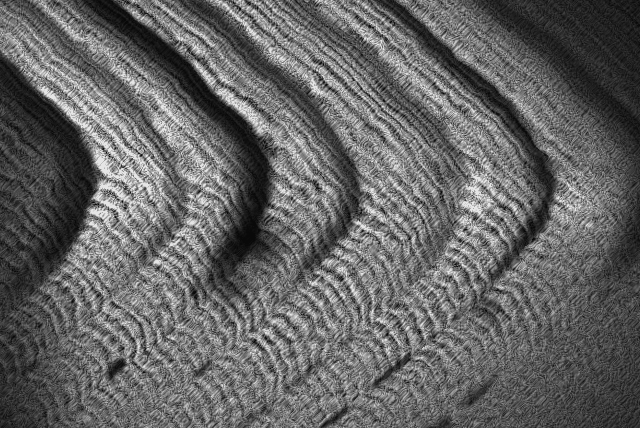
Reproduce this texture procedurally as a WebGL 2 fragment shader.

```glsl
#version 300 es
precision highp float;
// Wind-carved sand: nested chevron ridges with fine ripples, lit from the side.
uniform vec2 u_resolution;
out vec4 fragColor;

const float APEX_Y = 0.56;      // height of the chevron tips
const float ARM_SLOPE = 1.41;   // sideways run of the arms
const float TIP_ROUND = 0.234;  // roundness of the tips
const int RIDGES = 7;
const float EDGE[7] = float[](0.22, 0.43, 0.635, 0.838, 1.09, 1.29, 1.56);
const float SHADOW[7] = float[](0.75, 0.40, 0.85, 0.62, 0.32, 0.74, 0.60);
const float WIDTH[7] = float[](0.10, 0.045, 0.080, 0.050, 0.060, 0.045, 0.080);
const float GLOW[7] = float[](0.55, 0.25, 0.20, 0.22, 0.28, 0.22, -0.30);
const float RIPPLE_FREQ = 215.0;
const float RIPPLE_TILT = 0.35;
const float RIPPLE_BEND = 2.0;
const float RIPPLE_DEPTH = 0.36;
const float STREAK_DEPTH = 0.50;
const float GRAIN_SCALE = 185.0;
const float GRAIN_DEPTH = 0.72;
const float SAND_TONE = 0.435;
const vec2 LIGHT_DIR = vec2(-0.32, 0.28);

// Soft patches: x, y, radius, gain
const int PATCHES = 6;
const vec4 PATCH[6] = vec4[](
  vec4(0.605, 0.43, 0.060, -0.75), vec4(0.54, 0.33, 0.045, -0.60),
  vec4(1.10, 0.55, 0.050, 0.40), vec4(1.37, 0.52, 0.075, 0.40),
  vec4(0.36, 0.63, 0.110, 0.25), vec4(1.14, 0.28, 0.035, -0.45));

vec2 hash2(vec2 c) {
  vec3 q = fract(c.xyx * vec3(0.1031, 0.1030, 0.0973));
  q += dot(q, q.yzx + 33.33);
  return fract((q.xx + q.yz) * q.zy);
}

// Distance to the nearest jittered cell point
float cellular(vec2 p) {
  vec2 cell = floor(p), local = fract(p);
  float nearest = 4.0;
  for (int j = -1; j <= 1; j++)
    for (int i = -1; i <= 1; i++) {
      vec2 o = vec2(i, j);
      vec2 d = o + hash2(cell + o) - local;
      nearest = min(nearest, dot(d, d));
    }
  return sqrt(nearest);
}

// Slope of the cellular surface toward the light
float relief(vec2 p) {
  return cellular(p + LIGHT_DIR) - cellular(p - LIGHT_DIR);
}

float waves(vec2 p) {
  float a = sin(p.x * 1.7 + 2.1 * sin(p.y * 1.3 + 0.7));
  float b = sin(p.y * 2.3 + 1.7 * sin(p.x * 1.9 + 2.0));
  return 0.5 * (a + b);
}

void main() {
  vec2 p = gl_FragCoord.xy / u_resolution.y;
  p.x *= 1.5 * u_resolution.y / u_resolution.x;

  // Chevron coordinate: constant along each ridge
  float dy = p.y - APEX_Y;
  float u = p.x + ARM_SLOPE * (sqrt(dy * dy + TIP_ROUND * TIP_ROUND) - TIP_ROUND);
  u += 0.009 * waves(p * 8.0) + 0.005 * waves(p * 31.0 + 4.0);
  float lower = smoothstep(-0.10, -0.32, dy);
  float upper = smoothstep(0.05, 0.30, dy);
  float broken = mix(1.0, smoothstep(0.0, 0.6, waves(p * 17.0 + 1.0)), lower);

  // Shadowed flank left of each edge, lit flank to its right
  float light = 1.0, across = u;
  for (int i = 0; i < RIDGES; i++) {
    float d = u - EDGE[i];
    float w = WIDTH[i] * mix(1.0, 0.45, lower) * mix(1.0, 1.35, upper);
    float flank = smoothstep(-w * 1.5, -w * 0.25, d) * (1.0 - smoothstep(-0.010, 0.020, d));
    float lit = smoothstep(-0.008, 0.030, d) * exp(-max(d, 0.0) / 0.08);
    light *= 1.0 - SHADOW[i] * flank * broken;
    light += GLOW[i] * lit * mix(1.0, 0.25, lower);
    if (d > 0.0) across = d;
  }
  for (int i = 0; i < PATCHES; i++) {
    vec2 d = (p - PATCH[i].xy) / PATCH[i].z;
    light *= 1.0 + PATCH[i].w * exp(-dot(d, d));
  }

  // Curved ripples fanning over the ridges, steeper on the upper arms
  float rise = 0.5 * (dy + sqrt(dy * dy + 0.01));
  float fan = p.y - 0.6 * rise + RIPPLE_TILT * p.x + RIPPLE_BEND * across * across;
  fan += 0.006 * waves(p * 14.0) + 0.004 * waves(p * 43.0 + 2.0);
  float phase = RIPPLE_FREQ * fan;
  float ripple = sin(phase + 0.6 * sin(phase));
  float depth = 0.75 + 0.35 * waves(p * 11.0 + 6.0);
  depth *= 1.0 - 0.7 * smoothstep(1.22, 1.42, u - 0.15 * lower);
  depth *= 1.0 - 0.5 * smoothstep(0.22, 0.0, p.y);

  // Broken streaks along the ripples, then fine sand
  float streaks = relief(vec2(u * 36.0, fan * 78.0));
  float grain = relief(p * GRAIN_SCALE + 2.0 * waves(p * 60.0));
  float texture_gain = 1.0 + RIPPLE_DEPTH * depth * ripple
    + STREAK_DEPTH * streaks * mix(0.5, 1.0, depth) + GRAIN_DEPTH * grain;

  // Falloff toward the frame
  vec2 c = (p - vec2(0.62, 0.54)) / vec2(1.05, 0.88);
  float falloff = 1.12 - 0.72 * smoothstep(0.10, 1.15, dot(c, c));
  falloff *= 1.0 - 0.50 * smoothstep(0.25, 0.0, p.x) * smoothstep(0.85, 0.65, p.y);
  falloff *= 1.0 - 0.5 * smoothstep(1.46, 1.68, u) * smoothstep(0.45, 0.75, p.y);

  float tone = SAND_TONE * light * falloff * texture_gain;
  fragColor = vec4(vec3(clamp(tone, 0.035, 0.90)), 1.0);
}
```
